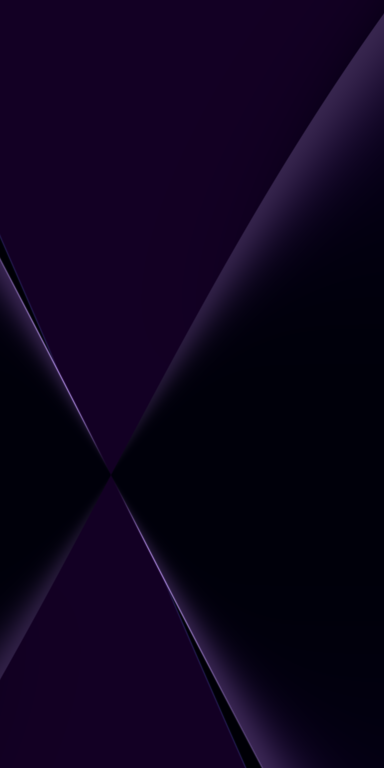
A Shadertoy shader for this background:

```glsl
// Soft light falling away from a crease; reach grows with height from the crossing
float falloff(float dist, float reach) {
    return exp(-pow(max(dist, 0.0) / reach, 1.5));
}

void mainImage(out vec4 fragColor, in vec2 fragCoord) {
    float pixel = 1.0 / iResolution.y;
    vec2 p = fragCoord * pixel - vec2(0.1445, 0.3815);
    float h = abs(p.y);
    float side = p.y < 0.0 ? -1.0 : 1.0;

    // Signed distances to the two creases, positive outside the purple wedges
    float broad = 0.88 * (p.x * side - h * (0.53 + 0.17 * h * h));
    float sharp = -0.88 * (p.x * side + h * (0.505 + 0.03 * h));
    float outside = max(broad, sharp);
    bool onBroad = broad > sharp;

    // Purple wedges, shaded along the broad crease
    vec3 wedge = vec3(0.075, 0.0, 0.14);
    float shade = exp(min(broad, 0.0) / 0.035) * smoothstep(0.1, 0.6, h);
    wedge = mix(wedge, vec3(0.025, 0.0, 0.08), 0.65 * shade);

    // Dark planes with a lilac glow and a wide violet tail
    float reach = (onBroad ? 0.125 : 0.095) * h + 0.001;
    float strength = 1.0 - exp(-7.0 * h);
    vec3 plane = vec3(0.0, 0.0, 0.04) + vec3(0.015, 0.0, 0.035) * smoothstep(0.1, 0.5, h);
    float tail = falloff(outside, 2.0 * reach) * smoothstep(0.03, 0.4, h);
    plane += vec3(0.04, 0.0, 0.07) * tail;
    vec3 lilac = onBroad ? vec3(0.22, 0.15, 0.31) : vec3(0.24, 0.16, 0.34);
    plane = mix(plane, lilac, falloff(outside, reach) * strength);

    vec3 color = mix(wedge, plane, smoothstep(-pixel, pixel, outside));

    // Black sliver that opens beside the sharp crease, with a faint blue rim
    float sliver = 0.075 * max(h - 0.13, 0.0);
    float opening = smoothstep(0.13, 0.17, h);
    float inside = smoothstep(-pixel, pixel, sharp + sliver)
                 * smoothstep(-pixel, pixel, -sharp);
    color = mix(color, vec3(0.0, 0.0, 0.025), inside * opening);
    float fine = max(0.0011, 0.7 * pixel);
    float rim = exp(-pow((sharp + sliver) / fine, 2.0));
    color += vec3(0.07, 0.08, 0.17) * rim * opening;

    // Bright hairline on the sharp crease, strongest partway out
    float hairline = exp(-pow(sharp / fine, 2.0));
    float gleam = smoothstep(0.0, 0.1, h) * mix(1.0, 0.45, smoothstep(0.15, 0.35, h));
    color += vec3(0.42, 0.36, 0.52) * hairline * gleam;

    fragColor = vec4(color, 1.0);
}
```
